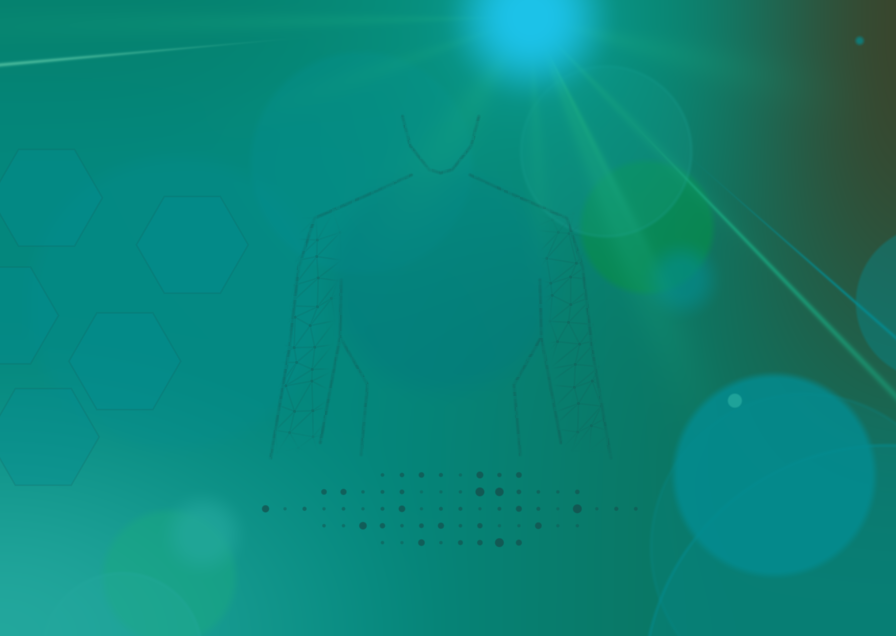
A Shadertoy shader for this background:

```glsl
// Teal backdrop with a blue sun flare, lens discs, hexagons, a torso mesh and a dot band.

// Lengths are in canvas heights.
const float ASPECT = 1.407;
const vec2 SUN = vec2(0.833, 0.973);
const vec3 TEAL = vec3(0.015, 0.53, 0.49);
const vec3 DEEP = vec3(0.04, 0.46, 0.385);
const vec3 GREEN = vec3(0.02, 0.50, 0.42);
const vec3 BROWN = vec3(0.25, 0.24, 0.14);
const vec3 AQUA = vec3(0.14, 0.66, 0.62);
const vec3 LAGOON = vec3(0.01, 0.55, 0.57);
const vec3 LEAF = vec3(0.03, 0.53, 0.27);
const vec3 BEAM = vec3(0.10, 0.66, 0.50);
const vec3 CORE = vec3(0.11, 0.76, 0.91);
const vec3 INK = vec3(0.08, 0.31, 0.30);
const float HEX_APOTHEM = 0.076;
const float BODY_X = 0.692;
const float MESH_CELL = 0.034;
const vec2 DOT_ORIGIN = vec2(0.417, 0.2);
const vec2 DOT_PITCH = vec2(0.0306, 0.0266);

const vec2 HEXES[5] = vec2[5](vec2(0.073, 0.689), vec2(0.004, 0.504),
    vec2(0.196, 0.432), vec2(0.068, 0.313), vec2(0.302, 0.615));
// Half outlines of the torso, x from its axis
const vec2 NECK[4] = vec2[4](vec2(0.06, 0.817), vec2(0.048, 0.771), vec2(0.018, 0.733), vec2(0, 0.728));
const vec2 ARM[6] = vec2[6](vec2(0.046, 0.725), vec2(0.1, 0.7), vec2(0.198, 0.657),
    vec2(0.223, 0.58), vec2(0.238, 0.45), vec2(0.267, 0.28));
const vec2 SIDE[4] = vec2[4](vec2(0.156, 0.56), vec2(0.158, 0.47), vec2(0.115, 0.395), vec2(0.125, 0.285));

vec2 p;     // current point
vec3 col;   // colour painted so far
float px;   // pixel size

float hash(vec2 c) { return fract(sin(dot(c, vec2(127.1, 311.7))) * 4375.85); }
float fall(float a, float b, float x) { return 1.0 - smoothstep(a, b, x); }
void paint(vec3 c, float amount) { col = mix(col, c, amount); }

// Disc with a soft edge and an optional bright rim
void disc(vec3 c, float x, float y, float r, float soft, float fill, float rim) {
    float d = length(p - vec2(x, y)) - r;
    paint(c, fill * fall(-soft, soft, d) + rim * fall(0.0, 0.005, abs(d)));
}

float segment(vec2 q, vec2 a, vec2 b) {
    vec2 e = b - a;
    return length(q - a - e * clamp(dot(q - a, e) / dot(e, e), 0.0, 1.0));
}

// Wedge of light from the sun, fading in by near and out by far
float ray(float x, float y, float spread, float near, float far) {
    vec2 v = p - SUN, d = normalize(vec2(x, y));
    float along = dot(v, d), angle = (d.x * v.y - d.y * v.x) / (max(along, 0.001) * spread);
    return exp(-angle * angle) * smoothstep(near * 0.4, near, along) * fall(near, far, along);
}

vec2 node(vec2 c) { return (c + 0.2 + 0.6 * vec2(hash(c), hash(c + 37.0))) * MESH_CELL; }

// Jittered net of nodes joined to their neighbours
float mesh() {
    float ink = 0.0;
    for (int k = 0; k < 9; k++) {
        vec2 c = floor(p / MESH_CELL) + vec2(k % 3 - 1, k / 3 - 1), a = node(c);
        float wire = min(segment(p, a, node(c + vec2(1, 0))), segment(p, a, node(c + vec2(0, 1))));
        wire = min(wire, segment(p, a, node(c + 1.0)));
        ink = max(ink, max(0.35 * fall(0.0, px + 0.001, wire), fall(0.001, 0.0025 + px, length(p - a))));
    }
    return ink;
}

float torso() {
    vec2 q = vec2(abs(p.x - BODY_X), p.y);
    float d = segment(q, SIDE[1], vec2(0.189, 0.304));
    for (int i = 0; i < 5; i++) {
        d = min(d, segment(q, ARM[i], ARM[i + 1]));
        if (i < 3) d = min(d, min(segment(q, NECK[i], NECK[i + 1]), segment(q, SIDE[i], SIDE[i + 1])));
    }
    float speckle = 0.35 + 0.65 * hash(floor(p / 0.006)), t = (q.y - 0.28) / 0.35;
    float inArm = smoothstep(0.0, 0.02, q.x - mix(0.185, 0.15, t)) * fall(-0.01, 0.005, q.x - mix(0.267, 0.22, t));
    inArm *= smoothstep(0.28, 0.34, q.y) * fall(0.6, 0.68, q.y);
    return max(speckle * fall(0.0, 0.003 + px, d) * 0.55, inArm * mesh() * 0.6);
}

float dotBand() {
    vec2 g = (p - DOT_ORIGIN) / DOT_PITCH, id = floor(g + 0.5);
    float row = abs(id.y), h = hash(id + 5.0), r = 0.0025 + 0.0045 * h * h * h;
    if (row > 2.5 || abs(id.x - 9.5) > 9.6 - 3.0 * row) return 0.0;
    return fall(r - px, r + px, length((g - id) * DOT_PITCH)) * (0.35 + 0.45 * h);
}

void mainImage(out vec4 fragColor, in vec2 fragCoord) {
    p = fragCoord / iResolution.xy * vec2(ASPECT, 1);
    px = 1.0 / iResolution.y;
    float d = length(p - SUN);

    // Ground gradients
    col = mix(TEAL, DEEP, smoothstep(0.45, 1.2, p.x));
    paint(GREEN, 0.8 * smoothstep(0.7, 1.0, p.y) * fall(0.5, 1.2, p.x));
    paint(AQUA, 0.95 * fall(0.0, 0.62, length(p * vec2(0.8, 1.2))));
    paint(BROWN, 0.9 * smoothstep(0.98, 1.42, p.x) * smoothstep(0.0, 0.95, p.y));

    // Soft lens discs
    disc(LAGOON, 0.275, 0.524, 0.229, 0.02, 0.28, 0.0);
    disc(LAGOON, 0.568, 0.744, 0.174, 0.008, 0.35, 0.0);
    disc(LAGOON * 0.86, 0.696, 0.56, 0.174, 0.03, 0.5, 0.0);
    disc(LEAF, 1.016, 0.643, 0.104, 0.008, 0.8, 0.0);
    disc(BEAM, 0.266, 0.093, 0.104, 0.01, 0.5, 0.0);
    disc(AQUA, 0.952, 0.762, 0.134, 0.003, 0.18, 0.15);
    disc(AQUA, 0.192, -0.026, 0.125, 0.004, 0.25, 0.2);
    disc(LAGOON, 1.071, 0.56, 0.045, 0.025, 0.6, 0.0);
    disc(AQUA, 0.32, 0.161, 0.05, 0.025, 0.65, 0.0);

    // Halo, wide rays and thin streaks
    paint(vec3(0.03, 0.6, 0.53), 0.75 * exp(-d * d * 9.0));
    float light = 0.45 * (ray(1.35, -3.15, 0.07, 0.1, 0.85) + ray(0.52, -1.05, 0.025, 0.1, 0.55));
    light += 0.3 * ray(-1.0, -1.5, 0.16, 0.1, 0.55) + 0.25 * ray(0.05, -1.0, 0.06, 0.1, 0.5);
    light += 0.35 * ray(3.13, -3.25, 0.035, 0.08, 0.6) + 0.25 * ray(3.13, -0.8, 0.1, 0.08, 0.6);
    light += 0.25 * ray(-4.55, -0.08, 0.035, 0.08, 1.4) + 0.2 * ray(-2.0, -0.7, 0.06, 0.08, 0.6);
    paint(BEAM, min(light, 0.8));
    paint(BEAM, 0.7 * ray(3.13, -3.25, 0.007, 0.45, 1.4));
    paint(LAGOON, 0.7 * ray(3.13, -2.75, 0.004, 0.7, 1.4));
    paint(vec3(0.3, 0.74, 0.62), 0.8 * ray(-4.55, -0.41, 0.004, 0.85, 1.2));

    // Bright discs at the right
    disc(LAGOON, 1.264, 0.139, 0.242, 0.003, 0.18, 0.15);
    disc(LAGOON, 1.216, 0.253, 0.158, 0.008, 0.8, 0.0);
    disc(LAGOON, 1.392, -0.081, 0.381, 0.003, 0.25, 0.35);
    disc(LAGOON, 1.465, 0.524, 0.121, 0.003, 0.4, 0.0);
    disc(AQUA, 1.154, 0.37, 0.011, 0.002, 0.8, 0.0);
    disc(LAGOON, 1.35, 0.936, 0.006, 0.004, 0.7, 0.0);

    // Hexagons, torso and dots
    for (int i = 0; i < 5; i++) {
        vec2 q = abs(p - HEXES[i]);
        float h = max(q.y, q.x * 0.866 + q.y * 0.5) - HEX_APOTHEM;
        paint(LAGOON, 0.35 * fall(-px, px, h));
        paint(INK, 0.16 * fall(0.0, 0.001 + px, abs(h)));
    }
    paint(INK, 0.65 * torso());
    paint(INK, dotBand());

    // Sun core
    paint(CORE, 0.55 * exp(-d * d * 110.0));
    paint(CORE, fall(0.02, 0.145, d));
    fragColor = vec4(col, 1.0);
}
```
